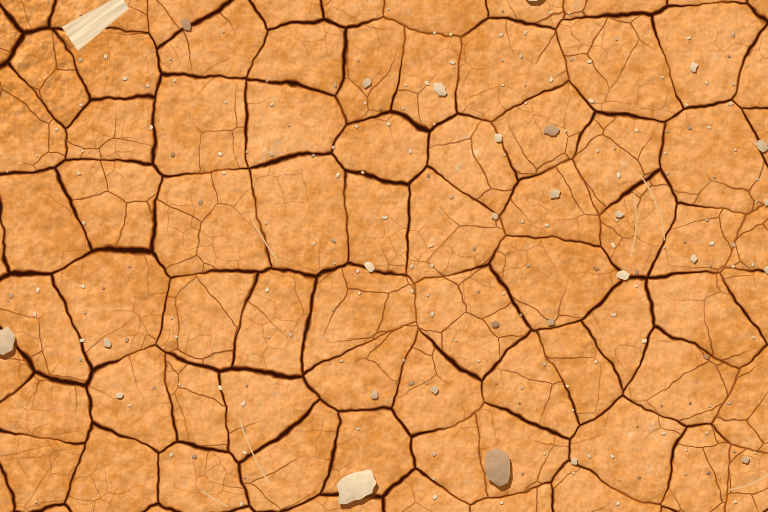
Write a Shadertoy shader that draws this texture.

```glsl
// Sun-baked cracked clay: warped Voronoi plates split by dark cracks, with
// finer cracks nested inside each plate, grainy soil from gradient noise,
// and a scatter of pale pebbles and dry straws on top.

const vec3 CLAY_LIGHT = vec3(0.96, 0.67, 0.40);
const vec3 CLAY_OCHRE = vec3(0.85, 0.54, 0.24);
const vec3 CRACK_WALL = vec3(0.55, 0.27, 0.07);
const vec3 CRACK_DEEP = vec3(0.20, 0.07, 0.02);
const vec3 CREAM      = vec3(0.95, 0.84, 0.68);
const vec3 STONE      = vec3(0.67, 0.50, 0.36);

struct Plate { float edge; vec2 toward; vec2 id; };

vec2 hash2(vec2 p) {
    p = vec2(dot(p, vec2(127.1, 311.7)), dot(p, vec2(269.5, 183.3)));
    return fract(sin(p) * 43758.5);
}

float gradientNoise(vec2 p) {
    vec2 i = floor(p), f = fract(p);
    vec2 u = f * f * f * (f * (f * 6.0 - 15.0) + 10.0);
    vec2 x = vec2(1, 0), y = vec2(0, 1);
    float a = dot(hash2(i) * 2.0 - 1.0, f);
    float b = dot(hash2(i + x) * 2.0 - 1.0, f - x);
    float c = dot(hash2(i + y) * 2.0 - 1.0, f - y);
    float d = dot(hash2(i + 1.0) * 2.0 - 1.0, f - 1.0);
    return mix(mix(a, b, u.x), mix(c, d, u.x), u.y);
}

float fbm(vec2 p) {
    float sum = 0.0, amp = 0.7;
    for (int i = 0; i < 4; i++) {
        sum += amp * gradientNoise(p);
        p = mat2(1.6, 1.2, -1.2, 1.6) * p + 7.3;
        amp *= 0.55;
    }
    return sum;
}

vec2 warp(vec2 p, float freq) {
    return vec2(gradientNoise(p * freq), gradientNoise(p * freq + 31.7));
}

// Voronoi cell with the distance and direction to its nearest border
Plate plateAt(vec2 p) {
    vec2 cell = floor(p), f = fract(p), nearest = vec2(0), home = vec2(0);
    float best = 9.0;
    for (int j = -1; j <= 1; j++)
    for (int i = -1; i <= 1; i++) {
        vec2 g = vec2(i, j);
        vec2 r = g + 0.1 + 0.8 * hash2(cell + g) - f;
        if (dot(r, r) < best) { best = dot(r, r); nearest = r; home = g; }
    }
    Plate plate = Plate(9.0, vec2(0), cell + home);
    for (int j = -2; j <= 2; j++)
    for (int i = -2; i <= 2; i++) {
        vec2 g = home + vec2(i, j);
        vec2 r = g + 0.1 + 0.8 * hash2(cell + g) - f;
        vec2 gap = r - nearest;
        if (dot(gap, gap) > 1e-4) {
            float d = dot(0.5 * (nearest + r), normalize(gap));
            if (d < plate.edge) { plate.edge = d; plate.toward = normalize(gap); }
        }
    }
    return plate;
}

// Signed distance to an angular pebble, in units of its grid cell
float pebble(vec2 q, vec2 seed) {
    float turn = seed.x * 6.28;
    q = mat2(cos(turn), sin(turn), -sin(turn), cos(turn)) * q;
    q.x *= 1.0 + 0.5 * seed.y;
    float box = max(abs(q.x), abs(q.y + 0.3 * q.x));
    return mix(length(q), box, 0.5) + 0.03 * gradientNoise(q * 14.0 + seed * 50.0)
         - mix(0.05, 0.12, seed.y * seed.y);
}

float cover(float d, float blur) { return 1.0 - smoothstep(-blur, blur, d); }

void mainImage(out vec4 fragColor, in vec2 fragCoord) {
    vec2 p = fragCoord / iResolution.y;
    float px = 1.0 / iResolution.y;

    // Plates and nested cracks
    vec2 w = p + 0.035 * warp(p, 5.0) + 0.010 * warp(p, 19.0) + 0.004 * warp(p, 60.0);
    Plate plate = plateAt(w * 6.3 + 3.0);
    float edge = plate.edge / 6.3;
    vec2 shift = hash2(plate.id) * 17.0;
    float split = plateAt(w * 9.5 + shift).edge / 9.5;
    float hairline = plateAt((w + 0.008 * warp(p, 35.0)) * 21.0 + shift).edge / 21.0;

    // Soil tone and grain, rougher in the upper left
    float rough = smoothstep(0.4, 0.0, p.x) * smoothstep(0.6, 0.95, p.y);
    float tone = 0.45 * fbm(p * 5.0) + 0.55 * fbm(p * 42.0);
    tone -= 0.14 * exp(-edge / 0.010) + 0.2 * rough;
    vec3 col = mix(CLAY_OCHRE, CLAY_LIGHT, smoothstep(-0.38, 0.18, tone));
    col = mix(col, CREAM, 0.6 * smoothstep(0.18, 0.45, tone));
    float relief = fbm(p * 28.0) - fbm((p + vec2(-0.003, 0.005)) * 28.0);
    col *= 1.0 + (0.3 + 0.5 * rough) * relief + 0.08 * gradientNoise(p * 150.0);
    col *= 1.0 + 0.12 * plate.toward.y * exp(-edge / 0.007);

    // Cracks, from hairlines to the deep gaps
    float fine = smoothstep(0.0, 0.3, gradientNoise(p * 7.0 + 9.0));
    col = mix(col, CRACK_WALL, 0.5 * fine * cover(hairline - 0.0006, 0.6 * px + 0.0006));
    float medium = smoothstep(-0.15, 0.2, gradientNoise(p * 4.0 + 40.0));
    col = mix(col, CRACK_WALL * 0.85, 0.85 * medium * cover(split - 0.0011, 0.5 * px + 0.0006));
    float gap = mix(0.0004, 0.0042, smoothstep(-0.35, 0.4, gradientNoise(p * 6.0 + 70.0)));
    gap *= (0.75 + 0.5 * abs(plate.toward.y)) * mix(1.25, 0.75, p.x / 1.5);
    col = mix(col, CRACK_WALL, cover(edge - gap - 0.001, 0.0016 + 0.3 * px));
    col = mix(col, CRACK_DEEP, smoothstep(0.0003, 0.0016, gap) * cover(edge - 0.65 * gap, 0.0007 + 0.4 * px));

    // Pebbles in three sizes, each with a shadow underneath
    for (int k = 0; k < 3; k++) {
        float scale = k == 0 ? 22.0 : k == 1 ? 8.0 : 3.0;
        vec2 g = p * scale + float(k) * 5.7, id = floor(g);
        vec2 seed = hash2(id + 13.0 * float(k)), pick = hash2(id + 90.0);
        vec2 q = fract(g) - mix(vec2(0.3), vec2(0.7), hash2(id + 50.0));
        float present = step(pick.x, 0.16 + 0.12 * p.x);
        float blur = 0.7 * px * scale;
        vec3 stone = mix(CREAM, STONE, pick.y * pick.y) * (1.0 + 0.9 * q.y + 0.15 * fbm(p * 60.0));
        col = mix(col, CRACK_WALL * 0.7, 0.8 * present * cover(pebble(q + vec2(-0.015, 0.03), seed), blur));
        col = mix(col, stone, present * cover(pebble(q, seed), blur));
    }

    // Bent dry straws
    for (int k = 0; k < 6; k++) {
        vec2 a = hash2(vec2(k, 4)), b = hash2(vec2(k, 8));
        float turn = b.x * 3.14, reach = mix(0.02, 0.07, b.y);
        vec2 q = mat2(cos(turn), -sin(turn), sin(turn), cos(turn)) * (p - a * vec2(1.5, 1.0));
        float bend = q.y - (a.x - 0.5) * 6.0 * q.x * q.x;
        float d = max(abs(bend) - 0.0015, abs(q.x) - reach);
        col = mix(col, mix(CREAM, CLAY_OCHRE, 0.35), cover(d, 0.6 * px));
    }

    // Pale splinter of wood near the upper left corner
    vec2 s = mat2(0.56, 0.83, -0.83, 0.56) * (p - vec2(0.19, 0.96));
    float wood = max(abs(s.x) - 0.022 + 0.1 * s.y, abs(s.y) - 0.065);
    vec3 grain = CREAM * (1.0 + 0.2 * gradientNoise(s * vec2(180.0, 9.0)));
    col = mix(col, grain, cover(wood, px));

    fragColor = vec4(clamp(col, 0.0, 1.0), 1.0);
}
```
